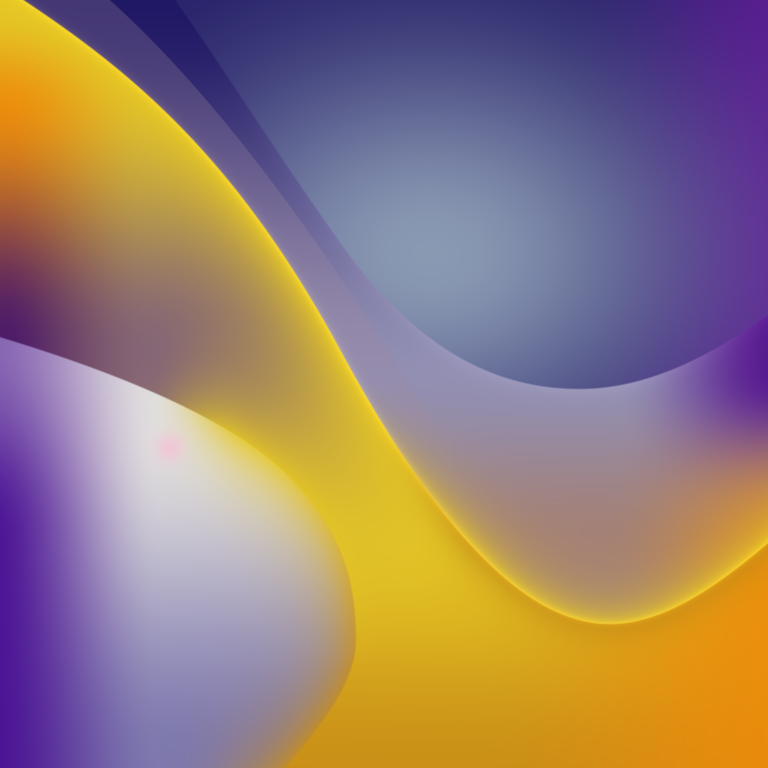
Write a three.js fragment shader that draws this background.

```glsl
varying vec2 vUv;

const float EDGE = 0.0016;
const float RIM_WIDTH = 0.004;
const float GLOW_WIDTH = 0.03;
const vec2 SKY_GLOW = vec2(0.56, 0.67);
const vec2 MAUVE_CENTER = vec2(0.20, 0.54);
const vec2 SPARK_CENTER = vec2(0.221, 0.417);

const vec3 NAVY = vec3(0.12, 0.09, 0.39);
const vec3 PURPLE = vec3(0.34, 0.09, 0.56);
const vec3 VIOLET = vec3(0.29, 0.07, 0.58);
const vec3 STEEL = vec3(0.54, 0.60, 0.70);
const vec3 LAVENDER = vec3(0.57, 0.56, 0.70);
const vec3 LILAC = vec3(0.63, 0.53, 0.62);
const vec3 TAUPE = vec3(0.64, 0.50, 0.46);
const vec3 MAUVE = vec3(0.52, 0.40, 0.46);
const vec3 PLUM = vec3(0.28, 0.08, 0.42);
const vec3 YELLOW = vec3(0.90, 0.78, 0.14);
const vec3 AMBER = vec3(0.79, 0.56, 0.09);
const vec3 ORANGE = vec3(0.93, 0.54, 0.04);
const vec3 PERIWINKLE = vec3(0.49, 0.47, 0.68);
const vec3 PEARL = vec3(0.88, 0.87, 0.87);
const vec3 PINK = vec3(0.96, 0.76, 0.84);

// Smooth ramp from 0 at a to 1 at b, in either direction
float ramp(float a, float b, float x) {
  float t = clamp((x - a) / (b - a), 0.0, 1.0);
  return t * t * (3.0 - 2.0 * t);
}

float bell(vec2 p, vec2 center, vec2 size) {
  vec2 q = (p - center) / size;
  return exp(-dot(q, q));
}

// Cubic between knots (position, value, slope), extended by straight lines
float hermite(float x, vec3 a, vec3 b) {
  float span = b.x - a.x;
  float t = clamp((x - a.x) / span, 0.0, 1.0);
  float s = 1.0 - t;
  float y = s * s * (1.0 + 2.0 * t) * a.y + t * t * (3.0 - 2.0 * t) * b.y;
  y += span * t * s * (s * a.z - t * b.z);
  return y + min(x - a.x, 0.0) * a.z + max(x - b.x, 0.0) * b.z;
}

float wave(float x, vec3 a, vec3 b, vec3 c, vec3 d) {
  if (x < b.x) return hermite(x, a, b);
  if (x < c.x) return hermite(x, b, c);
  return hermite(x, c, d);
}

// Approximate signed distance to a wave, positive above it
float waveDistance(vec2 p, vec3 a, vec3 b, vec3 c, vec3 d) {
  float h = 0.002;
  float y = wave(p.x, a, b, c, d);
  float slope = (wave(p.x + h, a, b, c, d) - wave(p.x - h, a, b, c, d)) / (2.0 * h);
  return (p.y - y) / sqrt(1.0 + slope * slope);
}

vec3 skyColor(vec2 p) {
  vec3 color = mix(NAVY, PURPLE, ramp(0.72, 1.04, p.x));
  return mix(color, STEEL, bell(p, SKY_GLOW, vec2(0.36, 0.27)));
}

vec3 veilColor(vec2 p, float goldDist, float foldDist) {
  vec3 color = mix(NAVY, LAVENDER, ramp(1.02, 0.5, p.y));
  float fold = ramp(EDGE, -EDGE, foldDist) * ramp(0.36, 0.55, p.y);
  color = mix(color, LILAC, 0.28 * fold);
  color = mix(color, TAUPE, ramp(0.52, 0.28, p.y));
  color = mix(color, PURPLE, ramp(0.8, 1.02, p.x) * ramp(0.32, 0.52, p.y));
  color = mix(color, ORANGE, 0.75 * ramp(0.78, 1.06, p.x) * ramp(0.5, 0.28, p.y));
  float glow = exp(-max(goldDist, 0.0) / GLOW_WIDTH) * ramp(0.52, 0.28, p.y);
  return mix(color, YELLOW, 0.85 * glow);
}

vec3 goldColor(vec2 p, float depth, float pearlDist) {
  vec3 color = mix(AMBER, YELLOW, ramp(-0.02, 0.32, p.y));
  color = mix(color, ORANGE, 0.9 * ramp(0.62, 1.05, p.x));
  color = mix(color, MAUVE, bell(p, MAUVE_CENTER, vec2(0.25, 0.22)));
  // Warm to plum falloff along the left side
  vec3 side = mix(PLUM, ORANGE, ramp(0.55, 0.88, p.y));
  color = mix(color, side, 0.95 * ramp(0.2, 0.0, p.x) * ramp(1.0, 0.85, p.y));
  // Lit upper crest, shaded trough
  float trough = ramp(0.48, 0.62, p.x);
  color = mix(color, YELLOW, exp(-depth / GLOW_WIDTH) * (1.0 - trough));
  color = mix(color, AMBER * 0.93, 0.8 * exp(-depth / 0.02) * trough);
  float halo = exp(-max(pearlDist, 0.0) / 0.035);
  return mix(color, YELLOW, 0.85 * halo * ramp(0.19, 0.31, p.x) * ramp(0.1, 0.4, p.y));
}

vec3 pearlColor(vec2 p, float depth) {
  vec3 color = mix(PERIWINKLE, PEARL, ramp(0.0, 0.45, p.y));
  float side = ramp(0.21, -0.02, p.x) * mix(1.0, 0.6, ramp(0.3, 0.55, p.y));
  color = mix(color, VIOLET, side);
  vec3 rim = mix(AMBER, YELLOW, ramp(0.1, 0.42, p.y));
  color = mix(color, rim, 0.85 * exp(-depth / 0.045) * ramp(0.19, 0.32, p.x));
  return mix(color, PINK, 0.8 * bell(p, SPARK_CENTER, vec2(0.018)));
}

void main() {
  vec2 p = vUv;
  float goldDist = waveDistance(p, vec3(0.0, 1.02, -0.65), vec3(0.443, 0.544, -1.85),
    vec3(0.794, 0.1875, 0.0), vec3(1.0, 0.293, 0.85));
  float skyDist = waveDistance(p, vec3(0.228, 1.0, -1.42), vec3(0.443, 0.684, -1.4),
    vec3(0.755, 0.4935, 0.0), vec3(1.0, 0.59, 0.72));
  float foldDist = p.y - hermite(p.x, vec3(0.143, 1.0, -0.9), vec3(0.6, 0.388, -1.7));
  // The pearl outline is a wave running up the canvas
  float pearlDist = waveDistance(p.yx, vec3(0.0, 0.371, 0.85), vec3(0.167, 0.4635, 0.0),
    vec3(0.39, 0.365, -1.1), vec3(0.561, 0.0, -3.3));

  // Layers from back to front
  vec3 veil = veilColor(p, goldDist, foldDist);
  veil += 0.04 * exp(-abs(skyDist) / 0.012) * ramp(0.95, 0.8, p.y);
  vec3 color = mix(veil, skyColor(p), ramp(-EDGE, EDGE, skyDist));
  color = mix(color, goldColor(p, max(-goldDist, 0.0), pearlDist), ramp(EDGE, -EDGE, goldDist));
  color += YELLOW * 0.12 * exp(-abs(goldDist) / RIM_WIDTH);
  color = mix(color, pearlColor(p, max(-pearlDist, 0.0)), ramp(EDGE, -EDGE, pearlDist));
  gl_FragColor = vec4(color, 1.0);
}
```
